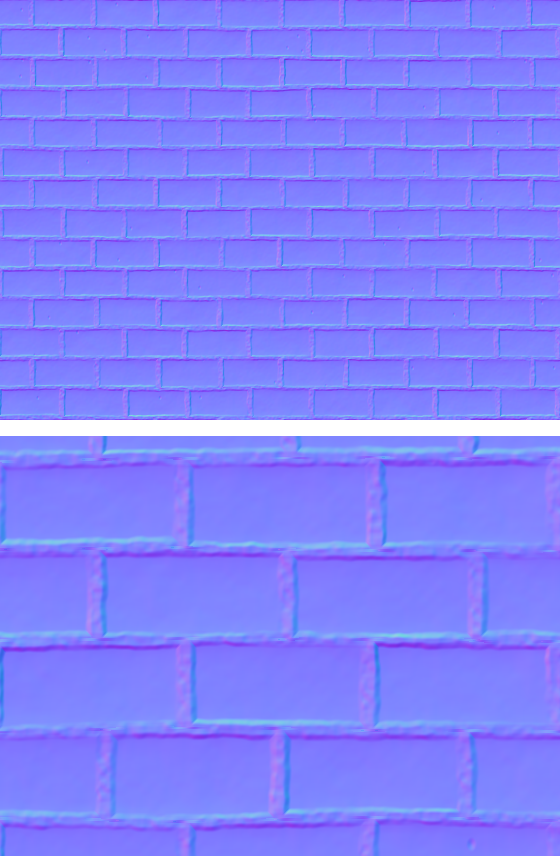
Top: the whole. Bottom: its middle third, enlarged.
This texture map is drawn by a Shadertoy shader. Its source:

```glsl
// Tangent-space normal map of a painted brick wall in running bond.
// A wrapping height field (mortar, bevelled pillowed bricks, grain, specks)
// is differentiated into a normal, with green pointing down the wall.

const vec2  WALL       = vec2(4.0 / 3.0, 1.0); // canvas size, in canvas heights
const vec2  BRICKS     = vec2(9.0, 14.0);      // repeats across and down
const float BED_OFFSET = 0.07;    // lift of the bed joints, in rows
const float BOND_SHIFT = 0.53;    // shift of odd rows, in bricks
const float JOINT_JIT  = 0.07;    // spread of head joint positions, in bricks
const vec2  JOINT_HALF = vec2(0.0060, 0.0050); // half widths: head, bed
const float INSET      = 0.0032;  // extra random inset of each brick edge
const vec2  BEVEL      = vec2(0.0018, 0.0036); // sharpest and softest edge
const float DEPTH      = 0.0016;  // face height above the mortar
const vec2  PILLOW     = vec2(0.0014, 0.0018); // swell at bottom and top
const float PILLOW_W   = 0.011;
const float TILT       = 0.030;
const float HEAD_LEAN  = 0.15;    // sideways lean of the head joint mortar
const float GRAIN      = 0.0007;  // mortar roughness
const float SPECK_R    = 0.0040;
const float SPECK_H    = 0.0007;
const float EPS        = 0.0011;  // half the slope sampling distance

float hash(vec2 p) {
    vec3 q = fract(p.xyx * vec3(0.1031, 0.1030, 0.0973));
    q += dot(q, q.yzx + 33.33);
    return fract((q.x + q.y) * q.z);
}

vec2 wrap(vec2 cell, vec2 count) {
    return floor(mod(cell + 0.5, count));
}

// Value noise with a whole number of cells over the canvas, so it wraps
float noise(vec2 uv, vec2 count, float seed) {
    vec2 p = uv * count, c = floor(p), f = p - c;
    f = f * f * f * (f * (f * 6.0 - 15.0) + 10.0);
    float a = hash(wrap(c, count) + seed);
    float b = hash(wrap(c + vec2(1, 0), count) + seed);
    float d = hash(wrap(c + vec2(0, 1), count) + seed);
    float e = hash(wrap(c + vec2(1, 1), count) + seed);
    return mix(mix(a, b, f.x), mix(d, e, f.x), f.y) - 0.5;
}

// Sparse paint blobs, each kept inside its own cell
float specks(vec2 uv) {
    vec2 count = vec2(40, 30);
    vec2 p = uv * count, id = wrap(floor(p), count);
    vec2 centre = 0.25 + 0.5 * vec2(hash(id + 211.0), hash(id + 257.0));
    float d = length((fract(p) - centre) / count * WALL * vec2(1.0, 0.7));
    return step(0.95, hash(id + 307.0)) * (1.0 - smoothstep(0.0, SPECK_R, d));
}

float height(vec2 uv) {
    vec2 pitch = WALL / BRICKS;

    // Brick grid with nearly straight joints
    vec2 q = uv * BRICKS - vec2(0.0, BED_OFFSET);
    q.y += 0.05 * noise(uv, vec2(9, 14), 11.0) + 0.015 * noise(uv, vec2(56, 42), 17.0);
    q.x += 0.012 * noise(uv, vec2(36, 42), 23.0);
    float row = floor(q.y), fy = q.y - row;
    float x = q.x - BOND_SHIFT * mod(row, 2.0);
    float joint = floor(x + 0.5);
    float dx = x - joint - JOINT_JIT * (hash(wrap(vec2(joint, row), BRICKS) + 41.0) - 0.5);
    vec2 id = wrap(vec2(dx > 0.0 ? joint : joint - 1.0, row), BRICKS);
    dx *= pitch.x;

    // Distances inward from the brick's sides, bottom and top
    float side = abs(dx) - JOINT_HALF.x;
    vec2 bed = vec2(fy, 1.0 - fy) * pitch.y - JOINT_HALF.y;
    vec2 inset = INSET * (vec2(hash(id + 61.0), hash(id + 83.0)) - 0.5);
    float edge = min(side, min(bed.x - inset.x, bed.y - inset.y));

    // Ragged paint line whose softness varies along the joints
    edge += 0.0016 * noise(uv, vec2(120, 90), 97.0) + 0.0007 * noise(uv, vec2(240, 180), 101.0);
    float bevel = mix(BEVEL.x, BEVEL.y, 0.5 + noise(uv, vec2(32, 24), 109.0));
    float face = smoothstep(-bevel, bevel, edge);

    // Face: slightly rounded ends and a slight tilt
    float brick = DEPTH - 0.12 * PILLOW.y * exp(-max(side, 0.0) / PILLOW_W);
    brick += TILT * (hash(id + 103.0) - 0.5) * (fy - 0.5) * pitch.y;
    brick += 0.0003 * noise(uv, vec2(80, 60), 113.0);
    brick += 0.0001 * noise(uv, vec2(200, 150), 127.0);
    brick += SPECK_H * specks(uv);

    // Mortar: grainy, unevenly filled, leaning over in the head joints
    float mortar = DEPTH * (0.14 + 0.9 * noise(uv, vec2(28, 21), 131.0));
    mortar -= HEAD_LEAN * dx * exp(-dx * dx / (JOINT_HALF.x * JOINT_HALF.x * 2.0));
    mortar += GRAIN * noise(uv, vec2(168, 126), 149.0);
    mortar += 0.7 * GRAIN * noise(uv, vec2(256, 192), 163.0);

    // Vertical swell of each course and broad waviness of the wall
    float base = -dot(PILLOW, exp(-max(bed, 0.0) / PILLOW_W));
    base += (PILLOW.x - PILLOW.y) * (1.0 - smoothstep(0.0, 1.0, fy));
    base += 0.0011 * noise(uv, vec2(24, 18), 179.0);
    return base + mix(mortar, brick, face);
}

void mainImage(out vec4 fragColor, in vec2 fragCoord) {
    vec2 uv = fragCoord / iResolution.xy;
    vec2 e = EPS / WALL;

    // Central differences give the slope
    float sx = height(uv + vec2(e.x, 0)) - height(uv - vec2(e.x, 0));
    float sy = height(uv + vec2(0, e.y)) - height(uv - vec2(0, e.y));
    vec2 slope = vec2(sx, sy) / (2.0 * EPS);

    vec3 normal = normalize(vec3(-slope.x, slope.y, 1.0));
    fragColor = vec4(0.5 + 0.5 * normal, 1.0);
}
```
